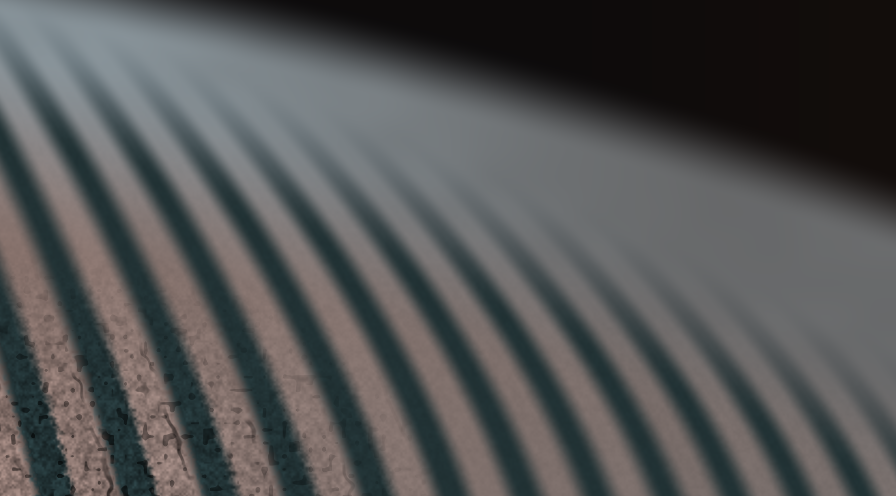
A Shadertoy shader for this texture:

```glsl
// Curved ribbed surface: dark grooves between dusty pink ridges, blurring into grey haze below a black backdrop.

const vec3 RIDGE_NEAR = vec3(0.54, 0.455, 0.43);
const vec3 RIDGE_FAR = vec3(0.46, 0.425, 0.415);
const vec3 GROOVE = vec3(0.13, 0.195, 0.205);
const vec3 HAZE_LEFT = vec3(0.53, 0.575, 0.60);
const vec3 HAZE_RIGHT = vec3(0.41, 0.415, 0.42);
const vec3 BACKDROP = vec3(0.05, 0.043, 0.045);
const vec3 BACKDROP_WARM = vec3(0.07, 0.05, 0.043);

float hash(vec2 p) {
    p = fract(p * vec2(0.1031, 0.1137));
    p += dot(p, p.yx + 33.33);
    return fract((p.x + p.y) * p.x * 17.0);
}

float noise(vec2 p) {
    vec2 i = floor(p), f = fract(p);
    f = f * f * (3.0 - 2.0 * f);
    return mix(mix(hash(i), hash(i + vec2(1, 0)), f.x),
               mix(hash(i + vec2(0, 1)), hash(i + vec2(1, 1)), f.x), f.y);
}

float grain(vec2 p) {
    return 0.5 * noise(p) + 0.3 * noise(p * 2.1 + 7.0) + 0.2 * noise(p * 0.4 + 19.0);
}

// Height of the far edge of the surface at x.
float horizon(float x) {
    float t = x - 0.446;
    return 1.0 - 0.225 * t - 0.045 * t * t;
}

// Continuous groove number: whole values lie on groove centres.
// Grooves lean left as they rise, and crowd together to the right.
float grooveIndex(vec2 p) {
    float crowding = 0.002;
    float spacing = 0.17 - p.y * (0.02 + 0.035 * p.y);
    float offset = p.x - 0.113 + p.y * (0.25 + 0.13 * p.y);
    float root = sqrt(max(spacing * spacing - 4.0 * crowding * offset, 0.0));
    return 2.0 * offset / (spacing + root);
}

// Soft groove mask, 1 at the centre of each groove.
float grooveMask(float index, float halfWidth, float blur) {
    float s = abs(fract(index + 0.5) - 0.5);
    return 1.0 - smoothstep(halfWidth - blur, halfWidth + blur, s);
}

// Broken hairline running along each ridge.
float crackMask(float index, vec2 p) {
    float wobble = 0.12 * (noise(p * 45.0) - 0.5);
    float line = abs(fract(index) - 0.67 + wobble);
    float broken = smoothstep(0.5, 0.75, noise(p * vec2(14.0, 22.0) + 4.0));
    return (1.0 - smoothstep(0.012, 0.045, line)) * broken;
}

vec3 surface(vec2 p, float depth) {
    float index = grooveIndex(p);
    float across = clamp(p.x / 1.8, 0.0, 1.0);
    float sharp = 1.0 - smoothstep(0.1, 0.75, length(p * vec2(0.75, 1.4)));

    // Rough edges show only where the surface is in focus.
    float rough = grain(p * 110.0) - 0.5;
    float edgeIndex = index + 0.14 * rough * sharp;
    float blur = mix(0.06, 0.19, smoothstep(0.05, 0.75, length(p * vec2(0.55, 1.2))));
    float groove = grooveMask(edgeIndex, 0.225, blur);

    // Ridge colour with a little variation between repeats.
    float tone = 0.97 + 0.06 * hash(vec2(floor(index) + 31.0, 5.0));
    vec3 ridge = mix(RIDGE_NEAR, RIDGE_FAR, across) * tone;
    ridge *= 1.0 + rough * (0.08 + 0.75 * sharp);
    ridge *= 1.0 - 0.6 * sharp * crackMask(index, p);
    vec3 groovePaint = GROOVE * (1.0 + rough * (0.1 + 1.0 * sharp));

    // Dark pits in the worn, focused corner.
    float pits = smoothstep(0.76, 0.86, noise(p * 75.0 + 50.0)) * sharp;
    ridge *= 1.0 - 0.45 * pits;
    groovePaint *= 1.0 - 0.6 * pits;

    // Stripes dissolve into haze toward the horizon.
    vec3 haze = mix(HAZE_LEFT, HAZE_RIGHT, smoothstep(0.0, 0.85, across));
    haze *= 0.98 + 0.04 * noise(p * vec2(9.0, 14.0));
    float pinkness = smoothstep(0.14 + 0.1 * p.x, 0.62, depth);
    float contrast = smoothstep(0.06 + 0.13 * p.x, 0.36 + 0.14 * p.x, depth);
    vec3 light = mix(haze, ridge, pinkness);
    vec3 dark = mix(haze * vec3(0.5, 0.58, 0.62), groovePaint, contrast);
    return mix(light, dark, groove * contrast);
}

void mainImage(out vec4 fragColor, in vec2 fragCoord) {
    vec2 p = fragCoord / iResolution.y;
    float depth = horizon(p.x) - p.y;
    vec3 backdrop = mix(BACKDROP, BACKDROP_WARM, smoothstep(1.0, 1.8, p.x));
    float cover = smoothstep(-0.04, 0.12, depth);
    vec3 color = mix(backdrop, surface(p, depth), cover);
    fragColor = vec4(color, 1.0);
}
```
